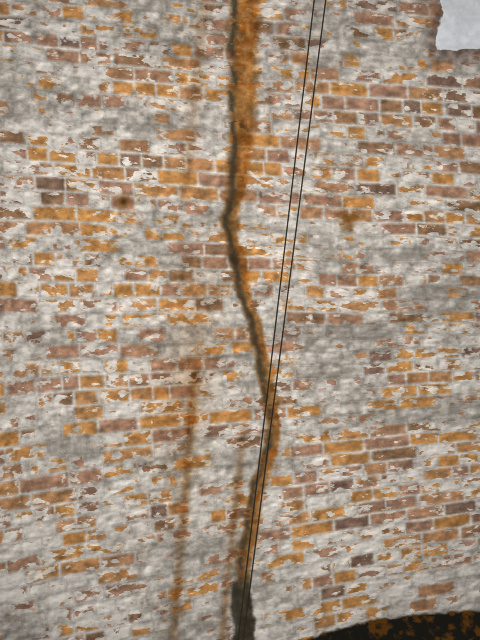
A WebGL 1 fragment shader for this texture:

```glsl
precision highp float;
uniform vec2 u_resolution;

const float COURSES = 45.0;
const vec3 LIME_LIGHT = vec3(0.84, 0.81, 0.77);
const vec3 LIME_GREY = vec3(0.56, 0.53, 0.49);
const vec3 BRICK_PINK = vec3(0.58, 0.43, 0.34);
const vec3 BRICK_OCHRE = vec3(0.68, 0.47, 0.25);
const vec3 BRICK_DARK = vec3(0.38, 0.30, 0.26);
const vec3 RUST = vec3(0.55, 0.34, 0.12);
const vec3 SOOT = vec3(0.19, 0.18, 0.15);

float hash(vec2 p) {
  vec3 q = fract(p.xyx * 0.1031);
  q += dot(q, q.yzx + 33.33);
  return fract((q.x + q.y) * q.z);
}

float noise(vec2 p) {
  vec2 i = floor(p), f = fract(p);
  f = f * f * (3.0 - 2.0 * f);
  return mix(mix(hash(i), hash(i + vec2(1, 0)), f.x),
             mix(hash(i + vec2(0, 1)), hash(i + vec2(1, 1)), f.x), f.y);
}

float fbm(vec2 p) {
  float sum = 0.0, amp = 0.533;
  for (int i = 0; i < 4; i++) {
    sum += amp * noise(p);
    p = p * 2.03 + 17.3;
    amp *= 0.5;
  }
  return sum;
}

// Soft band around zero
float band(float d, float width) {
  return exp(-d * d / (width * width));
}

// Courses dip to the right at the top and climb at the bottom
vec2 bendCourses(vec2 p) {
  float slope = mix(-0.19, 0.07, smoothstep(0.0, 0.8, p.y));
  float sag = 0.006 * (noise(p * 9.0) - 0.5);
  return vec2(p.x + 0.06 * p.y, p.y + slope * (p.x - 0.3) + sag);
}

// Signed distance to a brick in xy... packed as (distance, column, row)
vec3 brickCell(vec2 c, float rough) {
  float row = floor(c.y * COURSES);
  float width = mix(0.037, 0.060, step(0.45, hash(vec2(row, 3.0))));
  float x = c.x / width + 5.0 * hash(vec2(row, 8.0));
  x += 0.5 * noise(vec2(x * 0.8, row * 7.0));
  vec2 local = (vec2(fract(x), fract(c.y * COURSES)) - 0.5) * vec2(width, 1.0 / COURSES);
  vec2 q = abs(local) - vec2(width, 1.0 / COURSES) * 0.5 + 0.0045;
  float d = length(max(q, 0.0)) + min(max(q.x, q.y), 0.0) - 0.0025;
  return vec3(d + 0.005 * (rough - 0.5), floor(x), row);
}

vec3 brickColor(vec2 id, float grain) {
  vec3 col = mix(BRICK_PINK, BRICK_OCHRE, smoothstep(0.2, 0.8, hash(id + 21.0)));
  col = mix(col, BRICK_DARK, 0.6 * step(0.88, hash(id + 47.0)));
  return col * (0.68 + 0.65 * grain);
}

float crackX(float y) {
  return 0.375 + 0.045 * band(y - 0.35, 0.14) - 0.018 * band(y - 0.65, 0.09);
}

float drip(vec2 p, float foot, float lean, float width) {
  return band(p.x - foot - lean * p.y, width);
}

float wire(vec2 p, float foot, float lean, float px) {
  float d = abs(p.x - foot - lean * p.y);
  return 1.0 - smoothstep(0.0009 - 0.5 * px, 0.0009 + 0.7 * px, d);
}

void main() {
  float px = 1.0 / u_resolution.y;
  vec2 p = gl_FragCoord.xy * px;
  vec2 c = bendCourses(p);
  float grain = fbm(p * 95.0);
  float rough = fbm(c * vec2(70.0, 130.0) + 9.0);
  float patches = fbm(c * vec2(7.0, 15.0) + 4.0);

  // Whitewash, dented along the hidden joints
  vec3 cell = brickCell(c, rough);
  float relief = fbm(c * vec2(60.0, 100.0)) - fbm((c + vec2(-0.003, 0.004)) * vec2(60.0, 100.0));
  vec3 col = mix(LIME_GREY, LIME_LIGHT, smoothstep(0.22, 0.62, 0.6 * patches + 0.4 * grain));
  col *= 1.0 + 0.45 * relief - 0.10 * band(cell.x - 0.001, 0.0022);

  // Bricks showing where the coat has worn off
  float cover = 0.16 * smoothstep(0.32, 0.02, p.y) + 0.05 * smoothstep(0.3, 0.0, p.x);
  float wear = 0.75 * (patches - 0.5) + 0.42 * (hash(cell.yz) - 0.5)
             + 0.9 * (rough - 0.5) - cover + 0.03;
  float bare = smoothstep(-0.06, 0.07, wear) * smoothstep(0.0012 + px, -0.0012 - px, cell.x);
  col = mix(col, brickColor(cell.yz, grain) * (1.0 + 0.4 * relief), 0.92 * bare);

  // Faint drips
  float drips = drip(p, 0.270, 0.085, 0.008) * smoothstep(0.55, 0.3, p.y)
              + drip(p, 0.347, 0.100, 0.007) * smoothstep(0.42, 0.25, p.y)
              + 0.6 * drip(p, 0.215, 0.105, 0.010) * smoothstep(0.65, 0.8, p.y)
              + 0.5 * drip(p, 0.250, 0.100, 0.045) * band(p.y - 0.42, 0.16);
  col = mix(col, col * vec3(0.72, 0.58, 0.42), clamp(drips * (0.4 + 0.8 * patches), 0.0, 1.0));

  // Rust stain and dark core of the crack
  float d = p.x - crackX(p.y) + 0.016 * (fbm(p * 40.0) - 0.5);
  float stainWidth = mix(0.013, 0.026, smoothstep(0.55, 0.95, p.y));
  float stain = 1.0 - smoothstep(0.5, 1.25, abs(d - 0.005) / stainWidth);
  col = mix(col, mix(RUST, col * vec3(0.75, 0.53, 0.28), 0.45) * (0.65 + 0.7 * grain), 0.85 * stain);
  float coreShift = 0.012 * smoothstep(0.65, 0.85, p.y);
  float core = band(d + coreShift, 0.0065) * smoothstep(0.3, 0.6, grain + 0.35 * band(p.y - 0.6, 0.14));
  float clump = (1.0 - smoothstep(0.013, 0.020, abs(d - 0.003))) * smoothstep(0.12, 0.07, p.y);
  col = mix(col, SOOT * (0.7 + 0.8 * grain), max(0.85 * core, 0.9 * clump));

  // Rust spots
  float spots = band(length(p - vec2(0.544, 0.655)) + 0.012 * (grain - 0.5), 0.013)
              + band(length(p - vec2(0.193, 0.686)), 0.010);
  col = mix(col, RUST * 0.8, clamp(spots, 0.0, 0.9));
  col = mix(col, SOOT, 0.9 * band(length(p - vec2(0.193, 0.685)), 0.004));

  // Painted corner with a dark broken rim
  float corner = max(0.685 - p.x, 0.925 - p.y) + 0.025 * (fbm(p * 45.0) - 0.5);
  col = mix(col, BRICK_DARK * (0.5 + grain), 0.7 * smoothstep(0.035, 0.0, corner));
  col = mix(col, vec3(0.86, 0.87, 0.88) * (0.88 + 0.2 * grain), smoothstep(0.002, -0.002, corner));

  // Uneven light, wires and floor
  vec2 away = (p - vec2(0.34, 0.60)) * vec2(1.1, 0.95);
  col *= 1.06 - 0.62 * dot(away, away);
  float wires = max(wire(p, 0.372, 0.119, px), wire(p, 0.380, 0.129, px));
  col = mix(col, SOOT * 0.8, 0.9 * wires);
  float ground = 0.05 * (1.0 - exp(-9.0 * (p.x - 0.48))) + 0.008 * (grain - 0.5);
  vec3 soil = mix(SOOT * 0.5, RUST * 0.55, smoothstep(0.45, 0.75, grain));
  col = mix(col, soil, smoothstep(0.003, -0.003, p.y - ground));

  gl_FragColor = vec4(clamp(col, 0.0, 1.0), 1.0);
}
```
